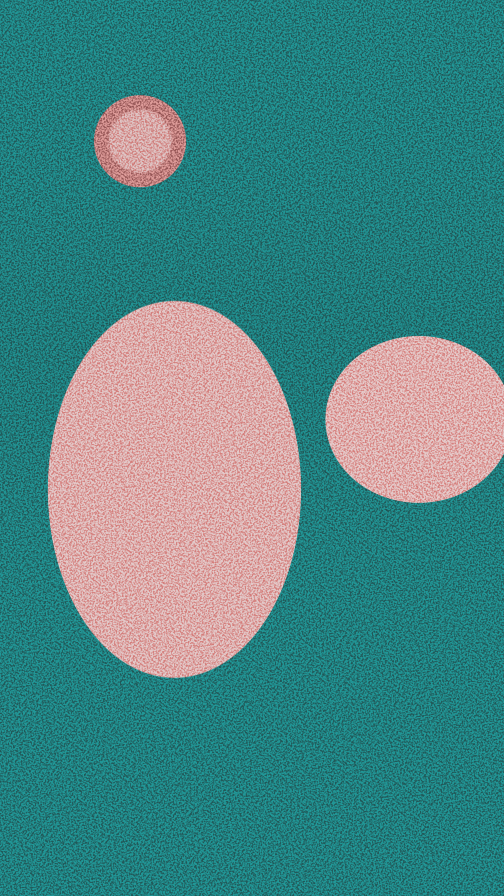
Give the GLSL for this background, as a Shadertoy shader.

```glsl
// Grainy risograph-style backdrop: pink ovals and a ringed disc on teal.
// Each flat area mixes a dark and a light ink by fine gradient noise;
// the shapes are smooth-edged ellipses in units of the canvas height.

const vec3 TEAL_DARK  = vec3(0.13, 0.34, 0.34);
const vec3 TEAL_LIGHT = vec3(0.13, 0.59, 0.59);
const vec3 PINK_DARK  = vec3(0.83, 0.49, 0.48);
const vec3 PINK_LIGHT = vec3(0.89, 0.79, 0.79);
const vec3 RING_DARK  = vec3(0.58, 0.33, 0.33);
const vec3 RING_LIGHT = vec3(0.87, 0.61, 0.60);

// Unit gradient for a lattice point, from an integer hash
vec2 latticeGradient(vec2 cell) {
    uvec2 c = uvec2(ivec2(cell) + 4096);
    uint h = c.x * 73856093u ^ c.y * 19349663u;
    h = (h ^ (h >> 15u)) * 2246822519u;
    h = (h ^ (h >> 13u)) * 3266489917u;
    h ^= h >> 16u;
    float angle = float(h & 65535u) * 6.28318 / 65536.0;
    return vec2(cos(angle), sin(angle));
}

float gradientNoise(vec2 p) {
    vec2 cell = floor(p), f = p - cell;
    vec2 u = f * f * f * (f * (f * 6.0 - 15.0) + 10.0);
    vec2 e = vec2(1.0, 0.0);
    float a = dot(latticeGradient(cell), f);
    float b = dot(latticeGradient(cell + e), f - e);
    float c = dot(latticeGradient(cell + e.yx), f - e.yx);
    float d = dot(latticeGradient(cell + 1.0), f - 1.0);
    return mix(mix(a, b, u.x), mix(c, d, u.x), u.y);
}

// Two turned layers hide the lattice
float grain(vec2 p, float frequency) {
    vec2 q = mat2(0.8, 0.6, -0.6, 0.8) * p * frequency;
    return gradientNoise(q) + gradientNoise(q.yx * 1.31 + 37.4);
}

// Coverage of an ellipse, softened over about one pixel
float ellipse(vec2 p, vec2 center, vec2 radii, float pixel) {
    float dist = (length((p - center) / radii) - 1.0) * min(radii.x, radii.y);
    return 1.0 - smoothstep(-0.6 * pixel, 0.6 * pixel, dist);
}

void mainImage(out vec4 fragColor, in vec2 fragCoord) {
    float pixel = 1.0 / iResolution.y;
    vec2 p = fragCoord * pixel;
    p.x += 0.5 * (0.5625 - iResolution.x * pixel);

    // Share of light ink at this point
    float speckle = smoothstep(-0.75, 0.55, grain(p, 430.0));

    // Teal ground with a faint darker band
    float band = exp(-pow((p.y - 0.6) / 0.16, 2.0));
    vec3 color = mix(TEAL_DARK, TEAL_LIGHT, speckle) * (1.01 - 0.04 * band);

    // Pink ovals
    vec3 pink = mix(PINK_DARK, PINK_LIGHT, speckle);
    color = mix(color, pink, ellipse(p, vec2(0.1947, 0.4538), vec2(0.1413, 0.2103), pixel));
    color = mix(color, pink * 1.01, ellipse(p, vec2(0.4674, 0.5319), vec2(0.1042, 0.0931), pixel));

    // Disc with a darker rim
    vec2 discCenter = vec2(0.1563, 0.8424);
    vec3 ring = mix(RING_DARK, RING_LIGHT, speckle);
    color = mix(color, ring, ellipse(p, discCenter, vec2(0.0514), pixel));
    color = mix(color, pink * 0.98, ellipse(p, discCenter, vec2(0.035), 4.0 * pixel));

    fragColor = vec4(color, 1.0);
}
```
